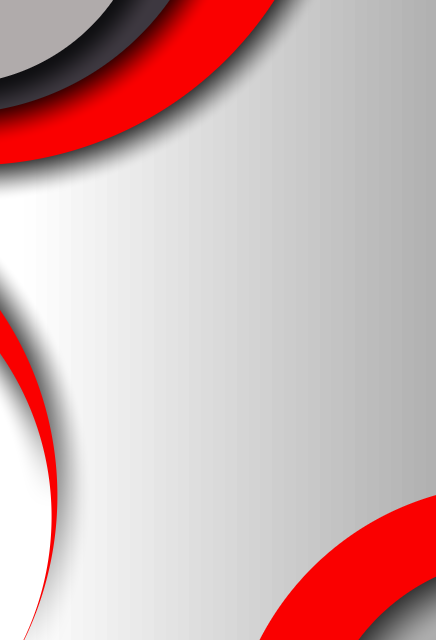
A Shadertoy shader for this background:

```glsl
#define RED vec3(0.98, 0.0, 0.0)
#define DEEP_RED vec3(0.10, 0.0, 0.0)
#define STONE vec3(0.69, 0.67, 0.67)
#define COAL vec3(0.06, 0.06, 0.07)
#define SLATE vec3(0.24, 0.22, 0.25)
#define ASPECT 0.6823
#define BANDS 54.0
#define SHADOW_WIDTH 0.058
#define SHADOW_DEPTH 0.88

// Signed distance to a disc given as centre.xy and radius
float disc(vec2 p, vec3 c) {
    return length(p - c.xy) - c.z;
}

// Antialiased coverage of the region where d is negative
float cover(float d) {
    return clamp(0.5 - d * iResolution.y, 0.0, 1.0);
}

// Soft shadow fading over a given width outside an edge
float shadow(float d, float width) {
    return 1.0 - smoothstep(-0.35 * width, width, d);
}

void mainImage(out vec4 fragColor, in vec2 fragCoord) {
    vec2 p = fragCoord / iResolution.xy * vec2(ASPECT, 1.0);

    // Horizontal gradient in fine bands
    float band = (floor(p.x * BANDS) + 0.5) / BANDS;
    vec3 col = vec3(min(1.0, 1.02 - 0.484 * band));

    // Crescent at the left, its shadow weakening downwards
    float outer = disc(p, vec3(-0.4245, 0.2253, 0.5143));
    float inner = disc(p, vec3(-0.3633, 0.1927, 0.4440));
    float outerDepth = clamp(0.08 + 1.5 * p.y, 0.0, 0.75);
    float innerDepth = 0.65 * smoothstep(0.20, 0.45, p.y);
    vec3 hollow = vec3(1.0 - innerDepth * shadow(-inner, 0.045));
    col *= 1.0 - outerDepth * shadow(outer, 0.054);
    col = mix(col, RED, cover(outer));
    col = mix(col, hollow, cover(max(inner, outer)));

    // Stacked discs at the top left
    float redDisc = disc(p, vec3(-0.0456, 1.3080, 0.5663));
    float darkDisc = disc(p, vec3(-0.0781, 1.2432, 0.4211));
    float stoneDisc = disc(p, vec3(-0.0781, 1.1797, 0.3121));
    vec3 redShade = mix(RED, DEEP_RED, shadow(darkDisc, 0.055));
    vec3 darkShade = mix(COAL, SLATE, smoothstep(0.0, 0.056, stoneDisc));
    col *= 1.0 - SHADOW_DEPTH * shadow(redDisc, SHADOW_WIDTH);
    col = mix(col, redShade, cover(redDisc));
    col = mix(col, darkShade, cover(darkDisc));
    col = mix(col, STONE, cover(stoneDisc));

    // Ring at the lower right, shadowed on the inside
    float ringOuter = disc(p, vec3(0.8047, -0.2044, 0.4479));
    float ringInner = disc(p, vec3(0.8177, -0.1914, 0.3203));
    vec3 core = vec3(0.68 * (1.0 - 0.82 * shadow(-ringInner, 0.08)));
    col = mix(col, RED, cover(ringOuter));
    col = mix(col, core, cover(ringInner));

    fragColor = vec4(col, 1.0);
}
```
